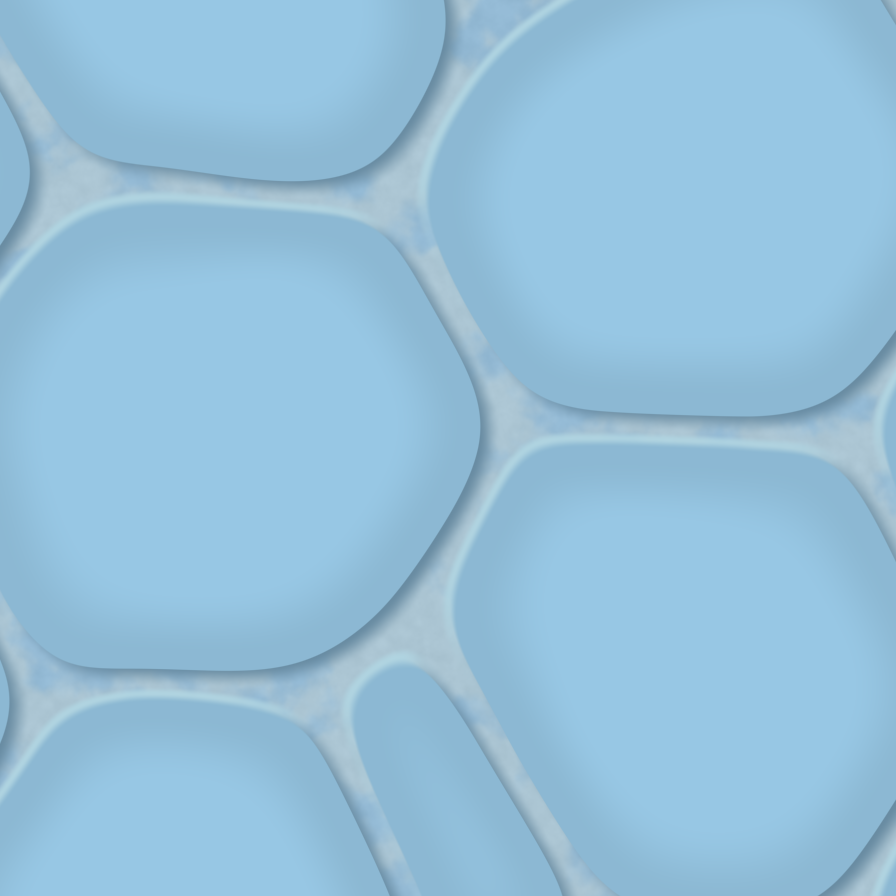
Give the GLSL for this pattern, as a Shadertoy shader.

```glsl
// Smooth blue paving stones, softly bevelled, set in pale mottled grout.

const vec3 STONE_CENTRE = vec3(0.592, 0.780, 0.894);
const vec3 STONE_EDGE   = vec3(0.548, 0.722, 0.826);
const vec3 GROUT_PALE   = vec3(0.670, 0.772, 0.826);
const vec3 GROUT_BLUE   = vec3(0.575, 0.725, 0.830);
const vec3 SHADOW       = vec3(0.390, 0.530, 0.620);
const vec3 HIGHLIGHT    = vec3(0.690, 0.835, 0.885);

const vec2 SPACING = vec2(0.52, 0.57);   // average stone size
const float JITTER = 0.05;
const float GROUT_HALF = 0.016;
const float ROUNDING = 0.028;

vec2 hash2(vec2 p) {
    return fract(sin(vec2(dot(p, vec2(127.1, 311.7)), dot(p, vec2(269.5, 183.3)))) * 43758.5);
}

float valueNoise(vec2 p) {
    vec2 i = floor(p), f = fract(p);
    f = f * f * (3.0 - 2.0 * f);
    return mix(mix(hash2(i).x, hash2(i + vec2(1.0, 0.0)).x, f.x),
               mix(hash2(i + vec2(0.0, 1.0)).x, hash2(i + vec2(1.0, 1.0)).x, f.x), f.y);
}

float fbm(vec2 p) {
    float sum = 0.0, amplitude = 0.5;
    for (int i = 0; i < 4; i++) {
        sum += amplitude * valueNoise(p);
        p = mat2(1.6, 1.2, -1.2, 1.6) * p + 7.3;
        amplitude *= 0.5;
    }
    return sum / 0.9375;
}

// Centre (xy) and weight (z) of a stone, or of the pebble beside it.
// Columns are staggered; pebbles fill every second gap.
vec3 site(vec2 cell, int kind) {
    vec2 parity = mod(cell, 2.0);
    vec2 centre = cell * SPACING + vec2(0.24, -0.05 + 0.30 * parity.x);
    centre += (hash2(cell + 3.0) - 0.5) * JITTER;
    if (kind == 0) return vec3(centre, 0.0);
    bool present = parity.x + parity.y < 0.5;
    return vec3(centre + vec2(0.28, 0.12), present ? -0.04 : -9.0);
}

// The n-th site among the cells around a base cell
vec3 nearbySite(vec2 base, int n) {
    return site(base + vec2(float(n % 5 - 2), float((n / 5) % 5 - 2)), n / 25);
}

float power(vec2 p, vec3 s) {
    vec2 d = p - s.xy;
    return dot(d, d) - s.z;
}

// Weighted Voronoi cell with rounded corners.
// Returns the inward normal (xy) and the depth inside the stone (z).
vec3 stoneField(vec2 p) {
    vec2 base = floor(p / SPACING + vec2(0.0, 0.3));
    vec3 own = vec3(0.0);
    float nearest = 1e5;
    for (int n = 0; n < 50; n++) {
        vec3 s = nearbySite(base, n);
        float reach = power(p, s);
        if (reach < nearest) { nearest = reach; own = s; }
    }
    // Smooth minimum of the distances to all borders
    float total = 1e-12;
    vec2 normal = vec2(0.0);
    for (int n = 0; n < 50; n++) {
        vec3 s = nearbySite(base, n);
        vec2 apart = own.xy - s.xy;
        float gap = length(apart);
        if (gap < 1e-4) continue;
        float border = (power(p, s) - nearest) / (2.0 * gap);
        float weight = exp(-border / ROUNDING);
        total += weight;
        normal += weight * apart / gap;
    }
    return vec3(normal / total, -ROUNDING * log(total) - GROUT_HALF);
}

// Bend the plane gently so that outlines waver.
vec2 waver(vec2 p) {
    return p + 0.022 * (vec2(valueNoise(p * 6.0 + 11.0), valueNoise(p * 6.0 + 47.0)) - 0.5);
}

vec3 groutColour(vec2 p) {
    float cloud = fbm(p * 20.0);
    float grain = fbm(p * 75.0 + 5.0) - 0.5;
    vec3 colour = mix(GROUT_BLUE, GROUT_PALE, smoothstep(0.25, 0.56, cloud));
    return colour + 0.05 * grain;
}

void mainImage(out vec4 fragColor, in vec2 fragCoord) {
    vec2 p = fragCoord / iResolution.y;
    float pixel = 0.8 / iResolution.y;

    vec3 field = stoneField(waver(p));
    float depth = field.z;
    vec2 outward = -normalize(field.xy + 1e-5);
    float lit = smoothstep(0.0, 0.9, dot(outward, normalize(vec2(-0.6, 0.8))));

    // Grout, with shadows falling to the lower right
    vec3 colour = groutColour(p);
    float shadowDepth = stoneField(waver(p - vec2(0.012, -0.009))).z;
    colour = mix(colour, SHADOW, 0.92 * smoothstep(-0.011, 0.014, shadowDepth));

    // Bright rim along the upper left
    float rim = smoothstep(-0.013, -0.005, depth);
    colour = mix(colour, HIGHLIGHT, 0.9 * rim * lit);

    // Stone, darker towards its edge and softer on the lit side
    vec3 stone = mix(STONE_EDGE, STONE_CENTRE, smoothstep(0.018, 0.090, depth));
    float softness = mix(pixel, 0.005, lit);
    colour = mix(colour, stone, smoothstep(-softness, softness, depth));

    fragColor = vec4(colour, 1.0);
}
```
